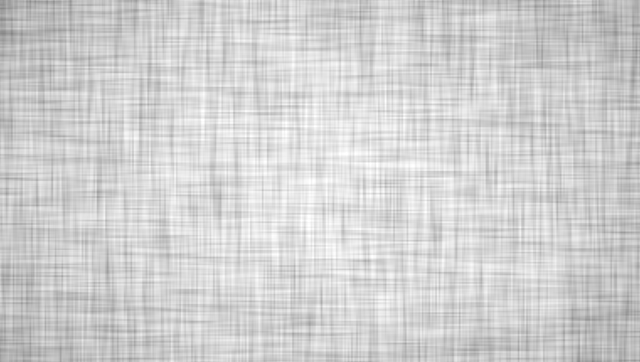
Reproduce this texture procedurally as a WebGL 2 fragment shader.

```glsl
#version 300 es
precision highp float;
// Pale grey linen: long crossed irregular threads under a soft vignette.

uniform vec2 u_resolution;
out vec4 fragColor;

vec3 hash3(float n) {
    vec3 p = fract(vec3(n) * vec3(0.1031, 0.1030, 0.0973));
    p += dot(p, p.yzx + 33.33);
    return fract((p.xxy + p.yzz) * p.zyx);
}

// Tone of one thread: long layered sines, with its darkest stretches deepened.
float threadTone(float id, float along) {
    vec3 phase = hash3(id) * 6.2832;
    vec3 pitch = mix(vec3(3.0, 9.0, 22.0), vec3(8.0, 20.0, 46.0), hash3(id + 71.7));
    float tone = dot(sin(along * pitch + phase), vec3(0.6, 0.5, 0.35));
    return tone - 0.22 * (tone * tone - 0.37);
}

// Parallel threads, blended softly into their neighbours.
float threads(float across, float along, float count, float seed) {
    float pos = across * count;
    float id = floor(pos);
    float blend = smoothstep(0.0, 1.0, pos - id);
    float tone = mix(threadTone(id + seed, along), threadTone(id + 1.0 + seed, along), blend);
    return tone * clamp(u_resolution.y / count, 0.0, 1.0);
}

void main() {
    vec2 p = gl_FragCoord.xy / u_resolution.y;
    vec2 q = gl_FragCoord.xy / u_resolution * 2.0 - 1.0;

    // Weave: fine and medium threads in both directions.
    float weave = 0.0;
    float count = 215.0;
    float strength = 0.048;
    for (int i = 0; i < 2; i++) {
        float seed = 1000.0 * float(i) + 13.0;
        weave += strength * threads(p.y, p.x, count, seed);
        weave += strength * threads(p.x, p.y, count, seed + 500.0);
        count *= 0.55;
        strength *= 0.75;
    }

    // Broad upright bundles and fainter level ones.
    weave += 0.022 * threads(p.x, p.y * 0.6, 38.0, 3100.0);
    weave += 0.012 * threads(p.y, p.x * 0.6, 38.0, 3700.0);

    // Vignette: bright middle, darker sides and corners.
    float light = 0.892 - 0.125 * dot(q * q, vec2(1.0, 0.72));

    fragColor = vec4(vec3(clamp(light + weave, 0.0, 1.0)), 1.0);
}
```
